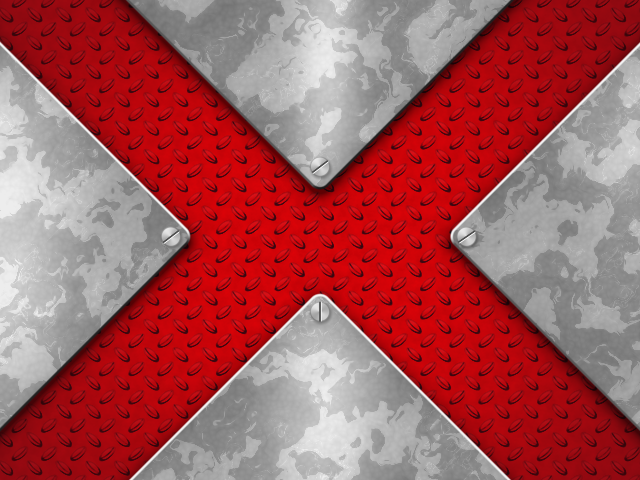
Reproduce this background procedurally as a Shadertoy shader.

```glsl
// Four weathered steel plates with screws, pointing inward over a red tread-plate floor.

// Lengths are in canvas heights, measured from the centre. Plate order: right, top, left, bottom.
const vec4 TIP_DISTANCE = vec4(0.262, 0.0955, 0.2604, 0.1024);
const vec4 SCREW_INSET = vec4(0.0434, 0.0573, 0.0503, 0.0469);
const vec4 SLOT_ANGLE = vec4(0.6, 0.65, 0.65, 1.57);
const float SIDE_LIFT = 0.007;
const float CORNER_RADIUS = 0.024;
const float RIM_WIDTH = 0.0050;
const float SCREW_RADIUS = 0.0205;
const vec2 LIGHT = vec2(-0.25, 0.97);
const vec2 TREAD_PITCH = vec2(0.0608, 0.0590);
const vec2 TREAD_ORIGIN = vec2(-0.1389, 0.0856);
const vec2 TREAD_SIZE = vec2(0.0190, 0.0088);
const vec3 RED = vec3(0.82, 0.01, 0.03);
const vec3 RED_LIT = vec3(0.90, 0.13, 0.16);
const vec3 RED_DARK = vec3(0.42, 0.04, 0.07);
const vec3 INK = vec3(0.14, 0.03, 0.07);

mat2 turn(float a) { return mat2(cos(a), -sin(a), sin(a), cos(a)); }

vec2 hash2(vec2 p) {
    return fract(sin(vec2(dot(p, vec2(127.1, 311.7)), dot(p, vec2(269.5, 183.3)))) * 4375.85);
}

// Distance to the nearest scattered point
float cellular(vec2 p) {
    vec2 cell = floor(p), f = fract(p);
    float nearest = 2.0;
    for (int y = -1; y <= 1; y++)
        for (int x = -1; x <= 1; x++) {
            vec2 g = vec2(x, y);
            nearest = min(nearest, length(g + hash2(cell + g) - f));
        }
    return nearest;
}

float layeredSines(vec2 p) {
    float sum = 0.0, amp = 0.5;
    for (int i = 0; i < 6; i++) {
        p = turn(0.9) * p * 1.7 + 1.7;
        sum += amp * sin(p.x + 1.4 * sin(p.y + sum));
        amp *= 0.68;
    }
    return sum;
}

float glow(vec2 p, vec2 center, vec2 size) {
    vec2 q = (p - center) / size;
    return exp(-dot(q, q));
}

// Red floor with a staggered lattice of thinly outlined lenses
vec3 treadFloor(vec2 p, float px) {
    float falloff = smoothstep(0.18, 0.92, length(p));
    float wear = layeredSines(p * 55.0);
    vec3 col = RED * (1.0 + 0.04 * wear);
    for (int k = 0; k < 2; k++) {
        vec2 g = (p - TREAD_ORIGIN) / TREAD_PITCH - 0.5 * float(k);
        g = (g - floor(g + 0.5)) * TREAD_PITCH;
        vec2 q = turn(k == 0 ? 0.70 : -0.74) * g;
        float f = length(q / TREAD_SIZE);
        float soft = 0.6 * px / TREAD_SIZE.y;
        float body = 1.0 - smoothstep(1.0 - soft, 1.0 + soft, f);
        float facing = dot(g, LIGHT) / TREAD_SIZE.x;
        float lower = smoothstep(0.15, -0.45, facing);
        float ring = 1.0 - smoothstep(0.05, 0.10 + soft, abs(f - 0.95 + 0.05 * wear));
        float bend = abs(q.y + 0.0015 - 9.0 * q.x * q.x);
        float groove = body * (1.0 - smoothstep(0.0003, 0.0006 + px, bend));
        col = mix(col, RED_LIT, body * (0.10 + 0.35 * smoothstep(-0.1, 0.4, facing)));
        col = mix(col, INK, ring * (0.18 + 0.67 * lower));
        col = mix(col, INK, groove * (0.45 + 0.3 * wear));
    }
    return mix(col, RED_DARK * (0.3 + col.r), 0.78 * falloff);
}

// Stained grey metal with bright sheens
vec3 steel(vec2 p) {
    float warp = layeredSines(p * 7.0);
    float n = layeredSines(p * 13.0 + 1.1 * warp);
    float tone = 0.535 + 0.10 * smoothstep(0.02, 0.16, n) + 0.035 * n + 0.03 * warp;
    float vein = layeredSines(p * 19.0 - 1.5 * warp);
    tone += 0.08 * exp(-16.0 * abs(vein)) * smoothstep(-0.4, 0.4, warp);
    tone += 0.04 * (0.45 - cellular(p * 90.0));
    tone += 0.28 * glow(p, vec2(0.015, 0.36), vec2(0.070, 0.30));
    tone += 0.27 * glow(p, vec2(0.01, -0.34), vec2(0.12, 0.20));
    tone += 0.31 * glow(p, vec2(-0.66, 0.02), vec2(0.14, 0.32));
    tone += 0.13 * glow(p, vec2(0.66, 0.20), vec2(0.11, 0.16));
    return vec3(clamp(tone, 0.25, 0.93));
}

void drawScrew(inout vec3 col, vec2 q, float slotAngle, float px) {
    float r = length(q);
    col *= 1.0 - 0.3 * (1.0 - smoothstep(0.75, 1.3, length(q + vec2(-0.002, 0.004)) / SCREW_RADIUS));
    vec2 s = turn(slotAngle) * q;
    float face = 0.76 + 0.10 * cos(2.0 * (atan(q.y, q.x + 1e-5) - 2.2)) + 3.0 * dot(q, LIGHT);
    face *= 1.0 - 0.25 * smoothstep(0.85, 1.0, r / SCREW_RADIUS);
    face = mix(face, 0.95, 1.0 - smoothstep(0.0005, 0.0005 + px, abs(s.y + 0.0022)));
    face = mix(face, 0.30, 1.0 - smoothstep(0.0006, 0.0006 + px, abs(s.y)));
    col = mix(col, vec3(face), 1.0 - smoothstep(-px, px, r - SCREW_RADIUS));
}

// Signed distance to a right-angled wedge with a rounded tip; e holds both edge distances
float wedge(vec2 e) {
    e += CORNER_RADIUS;
    return length(max(e, 0.0)) + min(max(e.x, e.y), 0.0) - CORNER_RADIUS;
}

void mainImage(out vec4 fragColor, in vec2 fragCoord) {
    float px = 1.0 / iResolution.y;
    vec2 p = (fragCoord - 0.5 * iResolution.xy) * px;
    vec3 col = treadFloor(p, px), metal = steel(p);

    for (int i = 0; i < 4; i++) {
        float a = 1.5707963 * float(i);
        vec2 dir = vec2(cos(a), sin(a)), side = vec2(-dir.y, dir.x);
        vec2 tip = dir * TIP_DISTANCE[i] + vec2(0.0, SIDE_LIFT * abs(dir.x));
        vec2 n1 = (side - dir) * 0.70711, n2 = (-side - dir) * 0.70711, q = p - tip;
        vec2 e = vec2(dot(q, n1), dot(q, n2));
        float d = wedge(e);

        // Shadow cast downward on the floor
        vec2 qs = q + vec2(0.0, 0.009);
        float ds = wedge(vec2(dot(qs, n1), dot(qs, n2)));
        col *= 1.0 - 0.55 * exp(-max(ds, 0.0) / 0.013);

        // Plate face, bevelled rim and screw
        vec2 m = max(e + CORNER_RADIUS, 0.0) + 1e-4;
        float lit = dot(normalize(m.x * n1 + m.y * n2), LIGHT);
        vec3 rim = vec3(mix(0.10, 0.96, smoothstep(-1.0, 0.4, lit)));
        vec3 plate = metal * (1.0 - 0.10 * exp(d / 0.02));
        drawScrew(plate, q - dir * SCREW_INSET[i], SLOT_ANGLE[i], px);
        plate = mix(plate, rim, smoothstep(-px, px, d + RIM_WIDTH));
        col = mix(col, plate, 1.0 - smoothstep(-px, px, d));
    }
    fragColor = vec4(col, 1.0);
}
```
